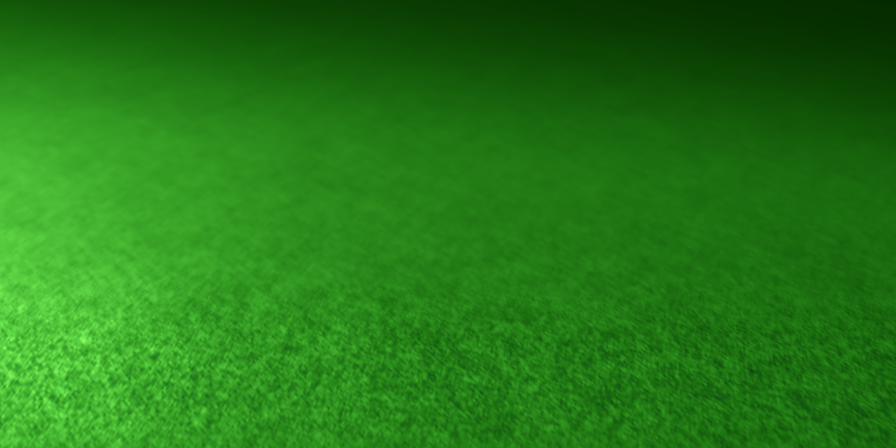
Reproduce this texture procedurally as a Shadertoy shader.

```glsl
#define FOCUS_HEIGHT 0.14
#define FOCUS_DEPTH 0.08
#define BLUR_RATE 0.042
#define HORIZON 2.2
#define COARSE_FREQ 11.0
#define COARSE_AMP 0.030
#define DETAIL_GAIN 1.90
#define FIBRE_STRETCH vec2(0.55, 1.15)
#define GLOW_CENTER vec2(-0.05, 0.33)
#define GLOW_SIZE vec2(0.27, 0.42)
#define GLOW_STRENGTH 0.24
#define FAR_LIGHT 0.40

float hash(vec2 p) {
    vec3 q = fract(vec3(p.xyx) * 0.1031);
    q += dot(q, q.yzx + 33.33);
    return fract((q.x + q.y) * q.z);
}

float valueNoise(vec2 p) {
    vec2 cell = floor(p), f = fract(p);
    f = f * f * (3.0 - 2.0 * f);
    float low = mix(hash(cell), hash(cell + vec2(1, 0)), f.x);
    float high = mix(hash(cell + vec2(0, 1)), hash(cell + vec2(1, 1)), f.x);
    return mix(low, high, f.y) - 0.5;
}

// Noise drawn out along one direction
float fibreNoise(vec2 p, float angle) {
    float c = cos(angle), s = sin(angle);
    vec2 along = vec2(c * p.x + s * p.y, c * p.y - s * p.x);
    return valueNoise(along * FIBRE_STRETCH + 71.0);
}

// Octaves of crossed fibres; defocus removes the fine ones first
float feltDetail(vec2 ground, float blur) {
    float sum = 0.0, freq = COARSE_FREQ, amp = COARSE_AMP;
    for (int i = 0; i < 5; i++) {
        float k = float(i);
        float sharpness = exp(-freq * freq * blur * blur);
        vec2 p = ground * freq + k * 37.0;
        float fibres = 0.75 * fibreNoise(p, -0.45 - 0.08 * k)
                     + 0.60 * fibreNoise(p + 19.0, 0.30 + 0.27 * k);
        sum += amp * sharpness * fibres;
        freq *= 2.0;
        amp *= DETAIL_GAIN;
    }
    return sum;
}

// Broad illumination: bright left, dim right, dark far edge
float lighting(vec2 uv) {
    float side = mix(0.59, 0.41, uv.x);
    float shift = 0.14 * (uv.x - 0.4);
    float farFade = 1.0 - smoothstep(0.60, 1.10, uv.y + shift);
    vec2 d = (uv - GLOW_CENTER) / GLOW_SIZE;
    float glow = GLOW_STRENGTH * exp(-dot(d, d));
    return side * mix(FAR_LIGHT, 1.0, farFade) + glow;
}

// Green ramp, more yellow and pale as it brightens
vec3 feltColor(float g) {
    return vec3(0.05 * g + 0.47 * g * g, g, 0.41 * g * g - 0.015);
}

void mainImage(out vec4 fragColor, in vec2 fragCoord) {
    vec2 uv = fragCoord / iResolution.xy;
    float aspect = iResolution.x / iResolution.y;

    // Gently receding cloth plane
    float depth = 1.0 / (HORIZON - uv.y);
    vec2 ground = vec2((uv.x - 0.5) * aspect * 2.05, 4.5) * depth;

    // Blur grows softly on both sides of the focal band
    float offset = abs(uv.y - FOCUS_HEIGHT);
    float blur = BLUR_RATE * offset * offset / (offset + FOCUS_DEPTH);
    float detail = feltDetail(ground, blur);
    float level = clamp(lighting(uv) * (1.0 + detail), 0.0, 1.0);
    vec3 color = feltColor(level);

    // Cool tint in the shadows between focused fibres
    float focus = exp(-pow((uv.y - FOCUS_HEIGHT) / 0.12, 2.0));
    color.b += 0.05 * focus * smoothstep(0.06, 0.25, -detail);

    fragColor = vec4(clamp(color, 0.0, 1.0), 1.0);
}
```
